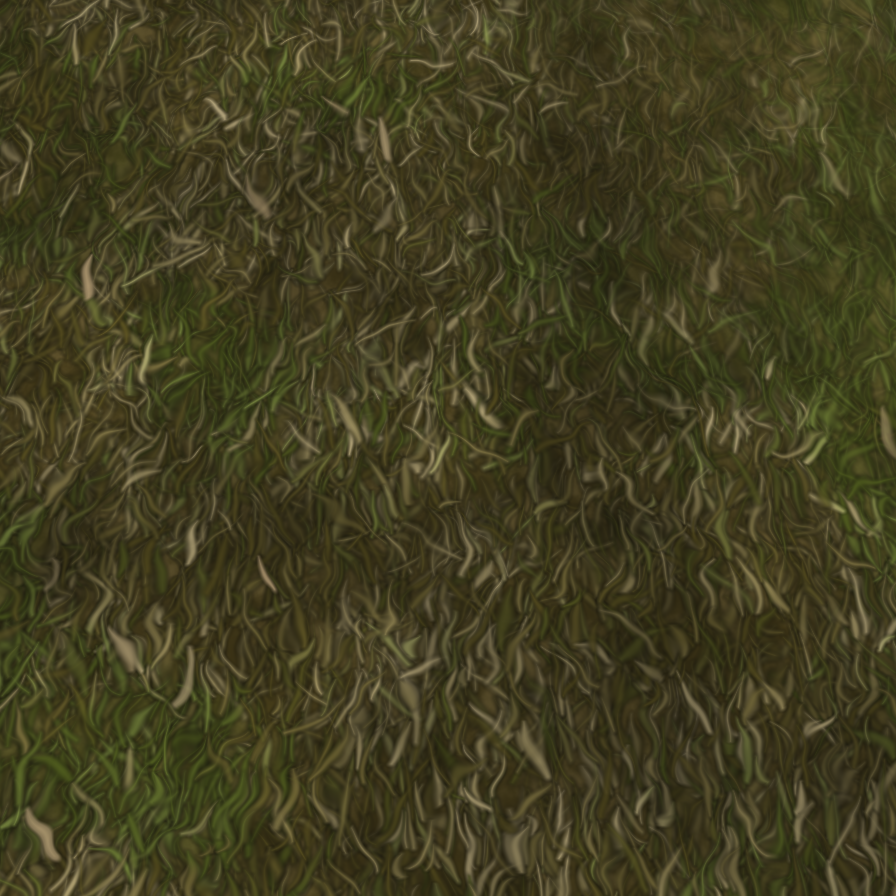
Write a WebGL 2 fragment shader that draws this texture.

```glsl
#version 300 es
precision highp float;

// Worn lawn seen at a slant: dim soil under many layers of short kinked blades,
// with mossy green patches and a few pale dead leaves on top. Each layer is a
// jittered grid of curved strokes, which shrink towards the far (top) edge.

uniform vec2 u_resolution;
out vec4 fragColor;

const int   LAYERS      = 13;
const float BLADE_CELLS = 18.0;   // grid cells per canvas height at the near edge
const float LEAF_CELLS  = 11.0;
const float BLADE_WIDTH = 0.088;  // half width, in cells
const float LEAF_WIDTH  = 0.085;
const float LEAF_SHARE  = 0.08;   // share of cells holding a leaf
const float SOFTNESS    = 0.0031; // edge blur, in canvas heights
const float SHADOW      = 0.28;
const float RECESSION   = 0.32;   // shrinkage from bottom to top
const float KINK        = 0.017;  // bending of the strokes by noise
const float EXPOSURE    = 1.14;
const vec3  HAZE        = vec3(0.074, 0.068, 0.038);
const vec3  SOIL_DARK   = vec3(0.135, 0.108, 0.040);
const vec3  SOIL_LIGHT  = vec3(0.250, 0.210, 0.120);
const vec3  BLADE_DEEP  = vec3(0.180, 0.160, 0.055);
const vec3  BLADE_STRAW = vec3(0.490, 0.448, 0.340);
const vec3  GREEN_DEEP  = vec3(0.145, 0.180, 0.048);
const vec3  GREEN_LIGHT = vec3(0.300, 0.350, 0.160);
const vec3  LEAF_TAN    = vec3(0.510, 0.430, 0.330);

float hash(vec2 p) {
    return fract(sin(dot(p, vec2(127.1, 311.7))) * 43758.5453);
}

float noise(vec2 p) {
    vec2 i = floor(p), f = fract(p);
    f = f * f * (3.0 - 2.0 * f);
    return mix(mix(hash(i), hash(i + vec2(1, 0)), f.x),
               mix(hash(i + vec2(0, 1)), hash(i + vec2(1, 1)), f.x), f.y);
}

float fbm(vec2 p) {
    float sum = 0.0, amp = 0.5;
    for (int i = 0; i < 4; i++) {
        sum += amp * noise(p);
        p = mat2(1.6, 1.2, -1.2, 1.6) * p + 7.3;
        amp *= 0.5;
    }
    return sum / 0.9375;
}

// Signed distance to a bent stroke, thinning unevenly towards its ends.
float strokeDistance(vec2 p, float angle, float halfLength, float bend, float width) {
    float c = cos(angle), s = sin(angle);
    p = mat2(c, -s, s, c) * p;
    float t = clamp(p.x / halfLength, -1.0, 1.0);
    float across = p.y - bend * (t * t - 0.3);
    float beyond = max(abs(p.x) - halfLength, 0.0);
    return length(vec2(across, beyond)) - width * (0.95 - 0.45 * t * t - 0.2 * t);
}

// Lays one grid of blades or leaves over the colour below.
vec3 addLayer(vec3 below, vec2 ground, float layer, float height, float green,
              float dryness, float moss, float soft, bool leaves) {
    float cells = leaves ? LEAF_CELLS : BLADE_CELLS;
    float spread = mix(1.1, 1.75, height);
    float depth = layer / float(LAYERS);
    vec2 p = ground * cells + layer * vec2(5.37, 8.61) + 40.0;
    vec2 cell = floor(p);
    vec3 col = below;
    for (int j = -1; j <= 1; j++)
    for (int i = -1; i <= 1; i++) {
        vec2 id = cell + vec2(i, j);
        vec2 seed = id + layer * 17.3;
        float pick = hash(seed + 2.7);
        if (leaves && pick > LEAF_SHARE) continue;

        vec2 root = id + vec2(hash(seed), hash(seed + 31.4));
        float tone = hash(seed + 53.9);
        float shape = hash(seed + 71.2);
        float angle = 1.57 + spread * (hash(seed + 11.8) + hash(seed + 23.5) - 1.0);
        float halfLength = leaves ? mix(0.2, 0.42, shape) : mix(0.2, 0.78, shape);
        float bend = (hash(seed + 91.6) - 0.5) * (leaves ? 0.12 : 0.24);
        float width = (leaves ? LEAF_WIDTH : BLADE_WIDTH) * mix(0.45, 1.25, hash(seed + 83.1));
        float d = strokeDistance(p - root, angle, halfLength, bend, width);

        // Dry to green tint, lit towards the middle of the stroke
        float light = pow(tone, 1.8) * dryness;
        vec3 dry = mix(BLADE_DEEP, BLADE_STRAW, light * 0.85);
        vec3 fresh = mix(GREEN_DEEP, GREEN_LIGHT, light * 0.8);
        float isGreen = smoothstep(-0.25, 0.25, green - hash(seed + 47.7));
        vec3 tint = mix(dry, fresh, isGreen) * mix(0.78, 1.1, depth);
        if (leaves) tint = mix(BLADE_STRAW * 0.85, LEAF_TAN, tone);
        tint *= 0.86 + 0.24 * smoothstep(0.0, width, -d);

        float blur = soft * cells;
        float cover = smoothstep(blur, -blur, d) * mix(0.55, 0.94, hash(seed + 63.3));
        float shade = smoothstep(0.12, -0.02, d) * SHADOW;
        float clear = 1.0 - 0.5 * moss;
        col *= 1.0 - shade * clear;
        col = mix(col, tint, cover * clear);
    }
    return col;
}

void main() {
    vec2 uv = gl_FragCoord.xy / u_resolution.y;
    float scale = 1.0 - RECESSION * uv.y;
    vec2 ground = vec2((uv.x - 0.5) / scale, -log(scale) / RECESSION);
    float soft = max(SOFTNESS, 0.7 / u_resolution.y) / scale;

    // Broad patches: fresh growth, dry clumps, and soft moss at the far right
    float green = 0.1 + 0.75 * smoothstep(0.42, 0.76, fbm(ground * 4.2 + 12.4));
    float moss = smoothstep(1.25, 1.8, uv.x + uv.y + 0.5 * (fbm(ground * 5.0) - 0.5));
    green = clamp(green + 0.2 * moss, 0.0, 0.9);
    float dryness = clamp(2.4 * fbm(ground * 8.0 + 5.6) - 0.15, 0.35, 1.4);

    // Soil
    float grain = 0.6 * fbm(ground * 14.0) + 0.4 * fbm(ground * 55.0);
    vec3 col = mix(SOIL_DARK, SOIL_LIGHT, smoothstep(0.3, 0.72, grain));
    col = mix(col, mix(GREEN_DEEP, GREEN_LIGHT, 0.35 * grain), 0.5 * green);

    // Blades from the bottom up, then scattered leaves
    vec2 kink = vec2(noise(ground * 34.0), noise(ground * 34.0 + 19.7)) - 0.5;
    vec2 bent = ground + KINK * kink;
    for (int k = 0; k < LAYERS; k++)
        col = addLayer(col, bent, float(k), uv.y, green, dryness, moss, soft, false);
    col = addLayer(col, bent, float(LAYERS), uv.y, green, dryness, moss, soft, true);

    // Uneven light, exposure and haze
    col *= 0.35 + 0.8 * fbm(ground * 4.5 + 3.1) + 0.5 * fbm(ground * 13.0 + 8.2);
    fragColor = vec4(col * EXPOSURE + HAZE, 1.0);
}
```
